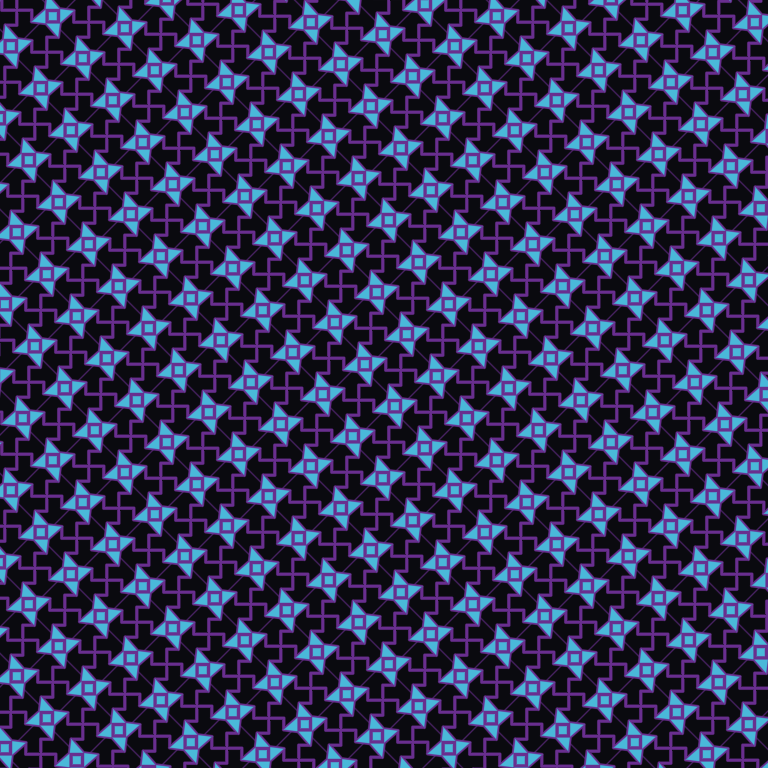
Reproduce this pattern procedurally as a WebGL 1 fragment shader.

```glsl
precision highp float;
// Cyan pinwheel stars on a tilted square lattice, joined by hooked purple lines.
// The plane is folded to one lattice cell, and a quarter of the motif is
// repeated there by four right-angle turns, using distance functions.

uniform vec2 u_resolution;

float segment(vec2 p, vec2 a, vec2 b) {
  vec2 ab = b - a;
  return length(p - a - ab * clamp(dot(p - a, ab) / dot(ab, ab), 0.0, 1.0));
}

// Signed distance to the line through a and b, negative on its right side.
float rightOf(vec2 p, vec2 a, vec2 b) {
  vec2 ab = normalize(b - a);
  return dot(p - a, vec2(-ab.y, ab.x));
}

// Fold onto the lattice spanned by (7, 5) and its quarter turn.
vec2 latticeCell(vec2 p) {
  vec2 u = vec2(7.0, 5.0);
  vec2 v = vec2(-5.0, 7.0);
  vec2 q = vec2(dot(p, u), dot(p, v)) / dot(u, u);
  q -= floor(q + 0.5);
  return q.x * u + q.y * v;
}

float coverage(float d, float blur) {
  return 1.0 - smoothstep(-blur, blur, d);
}

void main() {
  // The canvas is 128 grid units high.
  float unitsPerPixel = 128.0 / u_resolution.y;
  float blur = 0.8 * unitsPerPixel;
  vec2 p = latticeCell(gl_FragCoord.xy * unitsPerPixel - vec2(65.8, 60.3));

  vec2 tip = vec2(3.5, 0.9);
  vec2 baseTop = vec2(1.1, 1.2);
  vec2 baseBottom = vec2(1.1, -1.2);
  vec2 elbow = vec2(3.5, -1.0);

  float star = 100.0;
  float lines = 100.0;
  float diagonals = 100.0;
  vec2 r = p;
  for (int i = 0; i < 4; i++) {
    // Star point and its outline
    float point = max(rightOf(r, baseTop, tip), rightOf(r, tip, baseBottom));
    star = min(star, max(point, 1.1 - r.x));
    lines = min(lines, segment(r, baseTop, tip) - 0.3);
    lines = min(lines, segment(r, baseBottom, tip) - 0.3);
    // Hooked arm from the star tip to the crossing between four stars
    lines = min(lines, segment(r, tip, elbow) - 0.27);
    lines = min(lines, segment(r, elbow, vec2(6.0, -1.0)) - 0.27);
    // Thin diagonal toward the neighbouring star
    diagonals = min(diagonals, segment(r, vec2(1.0, -2.0), vec2(4.0, -5.0)) - 0.11);
    r = vec2(-r.y, r.x);
  }

  // Square ring around the star's centre
  float box = max(abs(p.x), abs(p.y));
  float ring = abs(box - 0.95) - 0.28;
  star = min(star, box - 0.95);

  vec3 purple = vec3(0.41, 0.18, 0.56);
  vec3 color = vec3(0.04, 0.04, 0.06);
  color = mix(color, purple, 0.65 * coverage(diagonals, blur));
  color = mix(color, purple, coverage(lines, blur));
  color = mix(color, vec3(0.29, 0.72, 0.85), coverage(star, blur));
  color = mix(color, purple, coverage(ring, blur));
  gl_FragColor = vec4(color, 1.0);
}
```
